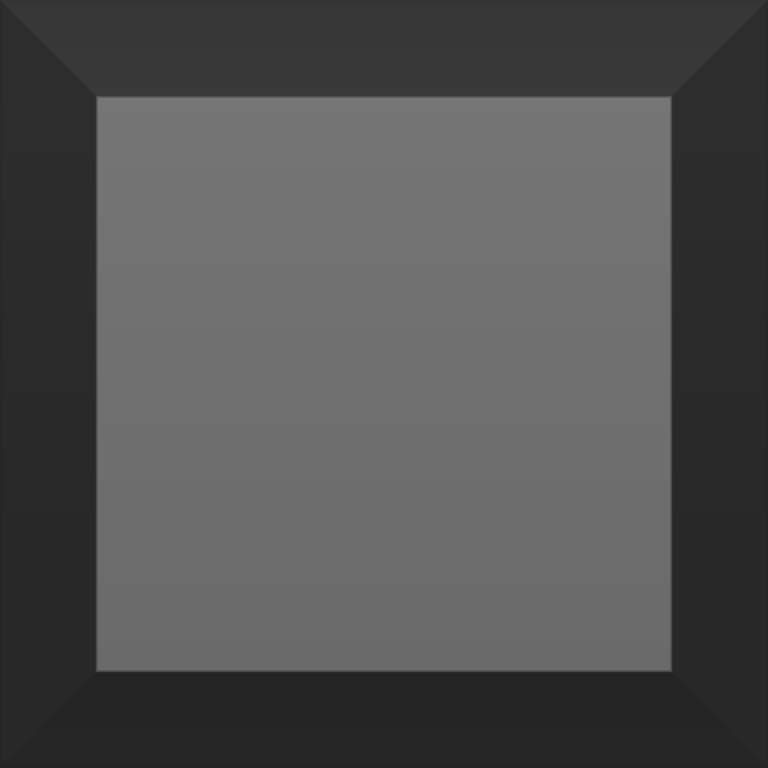
Give the GLSL for this background, as a Shadertoy shader.

```glsl
// Draws a grey square panel inside a dark, mitred bevel frame lit from above.

const float FACE_HALF = 0.374;      // half width of the raised face
const float RIM_WIDTH = 0.0022;     // thin seam around the face
const float EDGE_WIDTH = 0.006;     // darkened outer border
const float EDGE_DARKEN = 0.012;

const float FACE_TOP = 0.458;
const float FACE_BOTTOM = 0.415;
const float RIM_GREY = 0.31;
const float BEVEL_TOP_OUTER = 0.212;
const float BEVEL_TOP_INNER = 0.223;
const float BEVEL_BOTTOM_OUTER = 0.150;
const float BEVEL_BOTTOM_INNER = 0.142;
const float BEVEL_SIDE_HIGH = 0.178;
const float BEVEL_SIDE_LOW = 0.158;

// Grey of the four sloped sides, joined along the diagonals
float bevelShade(vec2 p, float aa) {
    vec2 q = abs(p);
    float inward = clamp((0.5 - max(q.x, q.y)) / (0.5 - FACE_HALF), 0.0, 1.0);
    float top = mix(BEVEL_TOP_OUTER, BEVEL_TOP_INNER, inward);
    float bottom = mix(BEVEL_BOTTOM_OUTER, BEVEL_BOTTOM_INNER, inward);
    float side = mix(BEVEL_SIDE_LOW, BEVEL_SIDE_HIGH, smoothstep(-0.25, 0.5, p.y));
    float level = p.y > 0.0 ? top : bottom;
    return mix(side, level, smoothstep(-aa, aa, q.y - q.x));
}

void mainImage(out vec4 fragColor, in vec2 fragCoord) {
    vec2 p = fragCoord / iResolution.xy - 0.5;
    float aa = 1.0 / min(iResolution.x, iResolution.y);
    float boxRadius = max(abs(p.x), abs(p.y));
    float faceDistance = boxRadius - FACE_HALF;

    // Sloped frame with a soft dark outer border
    float grey = bevelShade(p, aa);
    grey -= EDGE_DARKEN * smoothstep(0.5 - EDGE_WIDTH, 0.5, boxRadius);

    // Flat face with a vertical falloff
    float height = clamp((p.y + FACE_HALF) / (2.0 * FACE_HALF), 0.0, 1.0);
    float face = mix(FACE_BOTTOM, FACE_TOP, height);
    grey = mix(grey, face, 1.0 - smoothstep(-aa, aa, faceDistance));

    // Seam between face and frame
    float rim = 1.0 - smoothstep(0.0, RIM_WIDTH, abs(faceDistance));
    grey = mix(grey, RIM_GREY, 0.8 * rim);

    fragColor = vec4(vec3(grey), 1.0);
}
```
